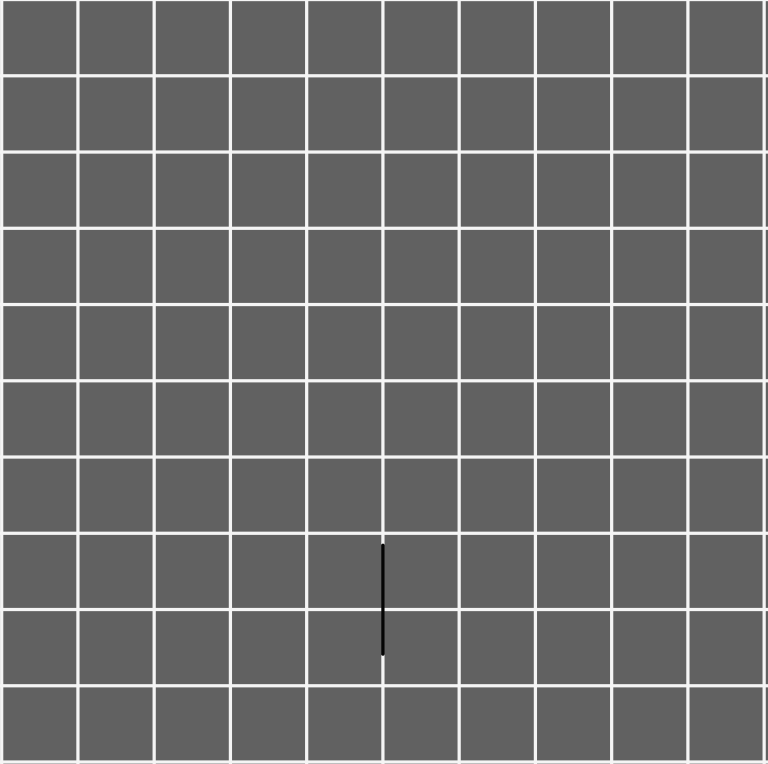
Reproduce this pattern procedurally as a Shadertoy shader.

```glsl
// Ten by ten grid of thin pale lines on flat dark grey, with one short black
// stroke lying on the middle upright line. Lines come from the distance to the
// nearest grid coordinate; all lengths are fractions of the canvas height.

const float CELL = 0.0998;
const float HALF_LINE = 0.00212;
const vec2 GRID_ORIGIN = vec2(0.0022, 0.0026);

// Distance on each axis to the nearest grid line
vec2 gridDistance(vec2 p) {
    return abs(fract(p / CELL + 0.5) - 0.5) * CELL;
}

// Distance to an upright segment from (x, low) to (x, high)
float uprightDistance(vec2 p, float x, float low, float high) {
    return length(p - vec2(x, clamp(p.y, low, high)));
}

void mainImage(out vec4 fragColor, in vec2 fragCoord) {
    vec2 p = fragCoord / iResolution.y;
    float pixel = 1.0 / iResolution.y;

    // Antialiased coverage of the upright (x) and level (y) lines
    vec2 lines = clamp((HALF_LINE - gridDistance(p - GRID_ORIGIN)) / pixel + 0.5, 0.0, 1.0);

    // Black stroke, which takes the place of the pale line beneath it
    float middleX = GRID_ORIGIN.x + 5.0 * CELL;
    float stroke = uprightDistance(p, middleX, 0.1445, 0.2856);
    float isStroke = clamp((HALF_LINE - stroke) / pixel + 1.0, 0.0, 1.0);

    // Level lines first, then upright lines over them
    vec3 paleLine = vec3(0.96);
    vec3 color = mix(vec3(0.38), paleLine, lines.y);
    color = mix(color, mix(paleLine, vec3(0.02), isStroke), lines.x);

    fragColor = vec4(color, 1.0);
}
```
